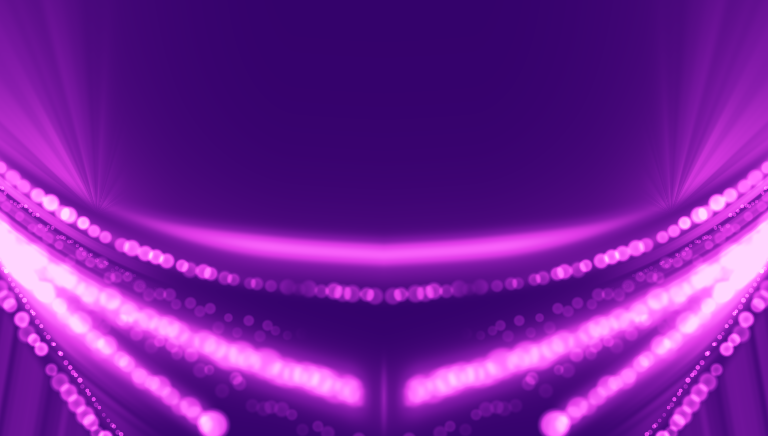
A Shadertoy shader for this background:

```glsl
// Mirrored violet light strands: a soft glowing ridge above sagging strings of
// blurred beads. Each strand is a cubic curve; gaussians, hashed discs and
// noise add up to one light value, which a colour ramp turns into purple and pink.

vec3 hash3(vec2 p) {
    vec3 q = fract(p.xyx * vec3(0.1031, 0.1030, 0.0973));
    q += dot(q, q.yxz + 33.33);
    return fract((q.xxy + q.yzz) * q.zyx);
}

float noise(float x, float seed) {
    float i = floor(x), f = fract(x);
    return mix(hash3(vec2(i, seed)).x, hash3(vec2(i + 1.0, seed)).x, f * f * (3.0 - 2.0 * f));
}

// Height of a cubic strand, coefficients from constant to cubic
float curve(vec4 k, float x) {
    return k.x + x * (k.y + x * (k.z + x * k.w));
}

// Signed distance across the strand, positive above it
float across(vec2 p, vec4 k) {
    float slope = k.y + p.x * (2.0 * k.z + 3.0 * k.w * p.x);
    return (p.y - curve(k, p.x)) / sqrt(1.0 + slope * slope);
}

float gauss(float d, float width) {
    return exp(-d * d / (width * width));
}

// Out-of-focus discs scattered along a strand
float beads(vec2 p, vec4 k, float gap, float size, float spread, float seed) {
    float sum = 0.0;
    for (int i = -2; i <= 2; i++) {
        float id = floor(p.x / gap) + float(i);
        vec3 h = hash3(vec2(id, seed));
        float x = (id + 0.5 + 0.7 * (h.x - 0.5)) * gap;
        float r = size * (0.65 + 0.35 * h.z);
        float d = length(p - vec2(x, curve(k, x) + spread * (h.y - 0.5)));
        float disc = 1.0 - smoothstep(0.65 * r, 1.25 * r, d);
        sum += disc * (0.35 + 0.65 * h.y) * (0.75 + 0.25 * smoothstep(0.0, r, d));
    }
    return sum;
}

vec3 ramp(float e) {
    vec3 c = mix(vec3(0.18, 0.0, 0.40), vec3(0.49, 0.09, 0.65), smoothstep(0.0, 0.3, e));
    c = mix(c, vec3(0.88, 0.23, 0.91), smoothstep(0.25, 0.55, e));
    c = mix(c, vec3(1.0, 0.42, 1.0), smoothstep(0.5, 0.75, e));
    return mix(c, vec3(1.0, 0.83, 1.0), smoothstep(0.7, 1.2, e));
}

void mainImage(out vec4 fragColor, in vec2 fragCoord) {
    // Fold about the middle; x runs from 0 at the centre to 0.88 at the sides
    vec2 uv = fragCoord / iResolution.xy;
    vec2 p = vec2(abs(uv.x - 0.5) * 1.766, uv.y);
    float side = smoothstep(0.45, 0.9, p.x);

    vec4 ridge = vec4(0.415, 0.05, 0.0, 0.29);
    vec4 upper = vec4(0.319, 0.08, 0.0, 0.335);
    vec4 fine = vec4(0.19, 0.15, 0.0, 0.33);
    vec4 thick = vec4(0.083, 0.27, 0.0, 0.21);
    vec4 between = vec4(-0.06, 0.5, 0.0, 0.03);
    vec4 steep = vec4(-0.144, 0.263, 0.43, 0.0);
    vec4 outer = vec4(-0.545, 0.382, 0.7, 0.0);

    float dRidge = across(p, ridge), dUpper = across(p, upper);
    float dThick = across(p, thick), dSteep = across(p, steep);
    float dOuter = across(p, outer);

    // Dim backdrop, brighter towards the sides
    float above = smoothstep(-0.025, 0.03, dRidge);
    float light = 0.05 + 0.07 * smoothstep(0.2, 0.9, p.x);
    light += above * exp(-max(dRidge, 0.0) * 7.0) * (0.1 + 0.22 * side);

    // Rays fanning up and outwards from the ends of the ridge
    vec2 q = p - vec2(0.66, 0.51);
    float angle = atan(q.y, q.x);
    float rays = pow(noise(angle * 11.0, 3.0), 2.0) + 0.5 * noise(angle * 27.0, 5.0);
    light += 0.32 * rays * above * exp(-3.8 * length(q)) * smoothstep(-0.08, 0.12, q.x);

    // Glowing ridge with a dimmer skirt below it
    float fade = 1.0 - smoothstep(0.25, 0.75, p.x);
    light += gauss(dRidge, mix(0.016, 0.029, fade)) * (0.06 + 0.5 * fade);
    light += 0.13 * gauss(dRidge + 0.05, 0.035);

    // Upper bead string, broken by a gap near the middle
    float power = mix(0.3, 0.65, smoothstep(0.2, 0.6, p.x)) * (1.0 - 0.85 * gauss(p.x - 0.2, 0.045));
    light += power * beads(p, upper, 0.027, 0.02, 0.008, 11.0);
    light += gauss(dUpper, 0.016) * (0.07 + 0.25 * side);

    // Fine dots and fibres between the upper and thick strands
    light += 0.17 * beads(p, fine, 0.023, 0.015, 0.05, 21.0) * smoothstep(0.17, 0.3, p.x);
    light += 0.35 * side * beads(p, fine + vec4(0.02, 0.0, 0.0, 0.0), 0.009, 0.005, 0.02, 23.0);
    float lane = (p.y - curve(thick, p.x)) / (curve(upper, p.x) - curve(thick, p.x));
    float inLane = smoothstep(0.0, 0.15, lane) * (1.0 - smoothstep(0.8, 1.0, lane));
    light += 0.4 * inLane * side * pow(noise(lane * 17.0, 7.0), 2.0);

    // Thick strand, ending in a round tip close to the middle
    float tip = smoothstep(0.02, 0.085, p.x);
    light += tip * gauss(dThick, mix(0.045, 0.03, p.x)) * (0.43 + 0.12 * side);
    light += 0.24 * tip * beads(p, thick, 0.024, 0.035, 0.025, 31.0);
    light += 0.13 * gauss(dThick, 0.09);
    light += 0.16 * gauss(p.x, 0.007) * gauss(p.y - 0.09, 0.06);

    // Steep strand with a bright ball at its lower end
    float lower = smoothstep(0.37, 0.42, p.x);
    light += lower * gauss(dSteep, 0.029) * (0.42 + 0.15 * side);
    light += 0.22 * lower * beads(p, steep, 0.02, 0.026, 0.025, 41.0);
    light += 0.55 * (1.0 - smoothstep(0.022, 0.043, length(p - vec2(0.392, 0.025))));
    light += 0.15 * beads(p, between, 0.024, 0.018, 0.05, 43.0) * (1.0 - side);

    // Haze and fibres where the strands gather at the sides
    float gather = smoothstep(0.0, 0.06, dOuter) * (1.0 - smoothstep(-0.02, 0.05, dThick));
    light += gather * side * (0.16 + 0.3 * noise(dSteep * 90.0, 9.0));

    // Outer beads, a dotted line inside them and faint streaks below
    light += 0.62 * beads(p, outer, 0.018, 0.022, 0.02, 51.0);
    light += 0.45 * beads(p, outer + vec4(0.06, 0.0, 0.0, 0.0), 0.008, 0.006, 0.008, 53.0);
    light += 0.12 * noise(p.x * 70.0 + p.y * 12.0, 13.0) * (1.0 - smoothstep(-0.03, 0.0, dOuter));

    fragColor = vec4(ramp(light), 1.0);
}
```
